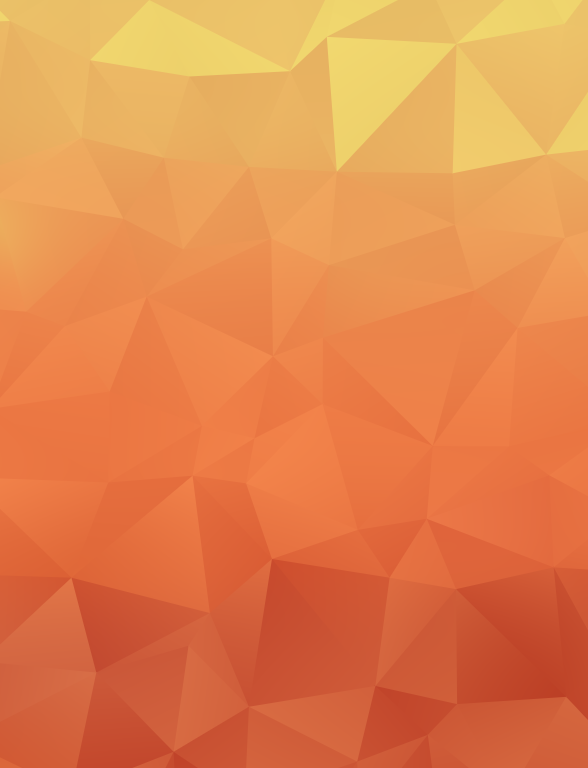
A WebGL 1 fragment shader for this background:

```glsl
precision highp float;
// Low-poly mesh of soft triangles fading from yellow through orange to brick red.
uniform vec2 u_resolution;

const float ROWS = 8.6; // mesh cells per canvas height

float hash(vec2 p) {
  return fract(sin(dot(p, vec2(127.1, 311.7))) * 43758.5453);
}

float cross2(vec2 a, vec2 b) {
  return a.x * b.y - a.y * b.x;
}

// Jittered mesh corner
vec2 corner(vec2 id) {
  return id + 0.8 * (vec2(hash(id), hash(id + 41.3)) - 0.5);
}

// Soft patch of influence around a centre
float glow(vec2 uv, vec2 centre, vec2 size) {
  vec2 d = (uv - centre) / size;
  return exp(-dot(d, d));
}

// Vertical colour ramp, with a slight tilt and regional tints
vec3 ramp(vec2 uv) {
  float h = uv.y + 0.05 * (uv.x - 0.5) * smoothstep(0.25, 0.6, uv.y);
  vec3 c = mix(vec3(0.80, 0.34, 0.21), vec3(0.82, 0.37, 0.23), smoothstep(0.0, 0.18, h));
  c = mix(c, vec3(0.89, 0.42, 0.24), smoothstep(0.16, 0.29, h));
  c = mix(c, vec3(0.93, 0.48, 0.27), smoothstep(0.27, 0.41, h));
  c = mix(c, vec3(0.93, 0.53, 0.30), smoothstep(0.44, 0.59, h));
  c = mix(c, vec3(0.93, 0.62, 0.35), smoothstep(0.57, 0.73, h));
  c = mix(c, vec3(0.92, 0.71, 0.39), smoothstep(0.71, 0.85, h));
  c = mix(c, vec3(0.92, 0.76, 0.41), smoothstep(0.86, 1.0, h));

  c = mix(c, vec3(0.76, 0.29, 0.17), 0.85 * glow(uv, vec2(0.90, 0.13), vec2(0.19, 0.09)));
  c = mix(c, vec3(0.80, 0.37, 0.25), 0.6 * glow(uv, vec2(0.12, 0.12), vec2(0.22, 0.07)));
  c = mix(c, vec3(0.86, 0.38, 0.20), 0.7 * glow(uv, vec2(0.12, 0.28), vec2(0.16, 0.05)));
  c = mix(c, vec3(0.92, 0.46, 0.28), 0.7 * glow(uv, vec2(0.83, 0.32), vec2(0.15, 0.06)));
  c = mix(c, vec3(0.86, 0.38, 0.20), 0.6 * glow(uv, vec2(0.0, 0.0), vec2(0.12, 0.05)));
  c = mix(c, vec3(0.92, 0.71, 0.37), 0.8 * glow(uv, vec2(0.0, 0.69), vec2(0.07, 0.04)));
  return mix(c, vec3(0.92, 0.63, 0.35), 0.5 * glow(uv, vec2(0.63, 0.65), vec2(0.09, 0.06)));
}

// Signed distance to one side of a triangle
float side(vec2 p, vec2 a, vec2 b) {
  return cross2(b - a, p - a) / length(b - a);
}

// Facet colour, weighted by its smooth coverage
vec4 facet(vec2 p, vec2 a, vec2 b, vec2 c) {
  float turn = sign(cross2(b - a, c - a));
  float inside = min(turn * side(p, a, b), min(turn * side(p, b, c), turn * side(p, c, a)));
  float cover = clamp(inside * u_resolution.y / ROWS + 0.5, 0.0, 1.0);

  vec2 middle = (a + b + c) / 3.0;
  vec2 scale = vec2(u_resolution.y / u_resolution.x, 1.0) / ROWS;
  float seed = hash(middle);
  float angle = 6.2832 * hash(middle + 7.7);
  float height = middle.y * scale.y;
  vec3 colour = ramp(mix(p, middle, 0.45) * scale);

  // Bright yellow facets gather near the top
  float sunny = step(0.66, seed) * smoothstep(0.80, 0.87, height);
  colour = mix(colour, vec3(0.93, 0.83, 0.42), 0.85 * sunny);

  // Each facet has its own shade and a gentle slope of light
  float slope = dot(p - middle, vec2(cos(angle), sin(angle)));
  float shade = (seed - 0.5) * 1.3 + slope * 0.6;
  float strength = mix(0.085, 0.035, smoothstep(0.2, 0.45, height));
  colour += shade * strength * vec3(0.6, 1.0, 0.6);
  return vec4(colour, 1.0) * cover;
}

void main() {
  vec2 p = gl_FragCoord.xy / u_resolution.y * ROWS;
  vec4 sum = vec4(0.0);

  // Split each nearby cell along its shorter diagonal
  for (int y = -1; y <= 1; y++) {
    for (int x = -1; x <= 1; x++) {
      vec2 id = floor(p) + vec2(float(x), float(y));
      vec2 a = corner(id);
      vec2 b = corner(id + vec2(1.0, 0.0));
      vec2 c = corner(id + vec2(1.0, 1.0));
      vec2 d = corner(id + vec2(0.0, 1.0));
      if (distance(a, c) < distance(b, d)) {
        sum += facet(p, a, b, c) + facet(p, a, c, d);
      } else {
        sum += facet(p, a, b, d) + facet(p, b, c, d);
      }
    }
  }
  gl_FragColor = vec4(sum.rgb / max(sum.a, 0.0001), 1.0);
}
```
